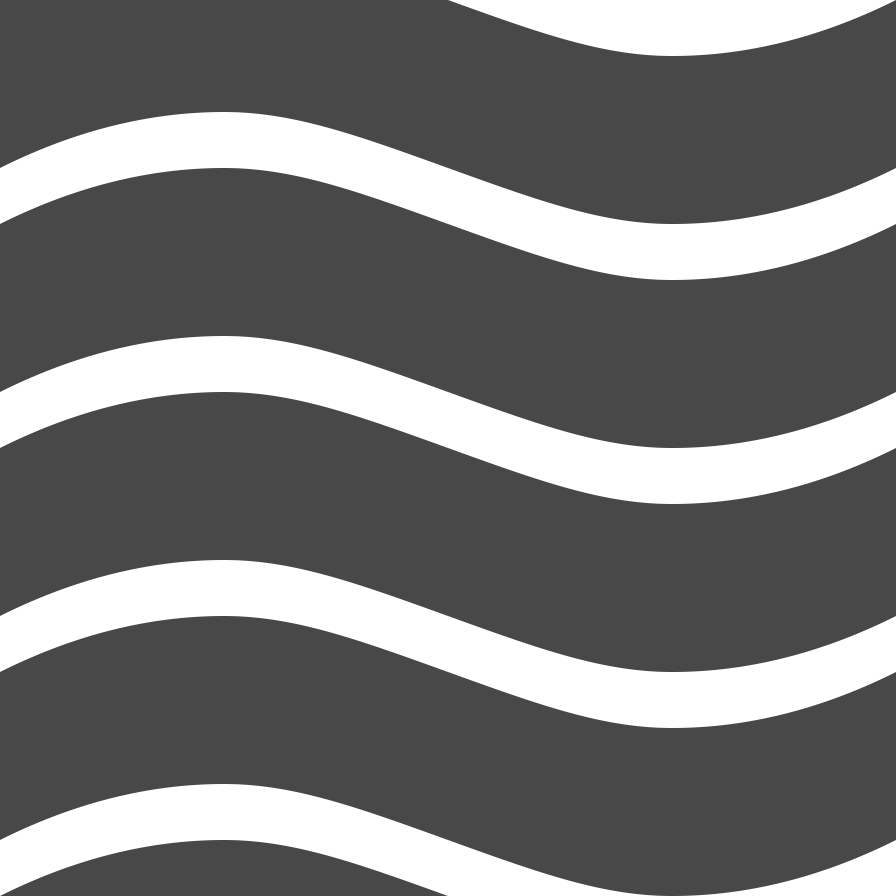
This pattern is drawn by a WebGL 2 fragment shader. Its source:

```glsl
#version 300 es
precision highp float;
// Draws four white wavy stripes on dark grey, one full wave across.

uniform vec2 u_resolution;
out vec4 fragColor;

const float TAU = 6.2831853;
const float WAVES_ACROSS = 1.0;
const float STRIPES_DOWN = 4.0;
const float STRIPE_WIDTH = 0.0625;
const float WAVE_HEIGHT = 0.0625;
const vec3 DARK_GREY = vec3(0.282);
const vec3 WHITE = vec3(1.0);

// Rounded climb from trough (-1) to crest (1), t from 0 to 1.
float climb(float t) {
    float s = 2.0 * t - 1.0;
    return s * (2.0 - abs(s));
}

// Straighter descent from crest to trough, t from 0 to 1.
float descent(float t) {
    float angle = 0.5 * TAU * t;
    return 0.98 * cos(angle) + 0.02 * cos(3.0 * angle);
}

// Periodic wave crossing zero upward at x = 0, with its crest at x = 0.25.
float wave(float x) {
    float halfCycle = 2.0 * fract(x + 0.25);
    return halfCycle < 1.0 ? climb(halfCycle) : descent(halfCycle - 1.0);
}

// Signed vertical distance to the nearest stripe, negative inside.
float stripeDistance(float height, float spacing, float width) {
    float offset = height - 0.5 * width;
    float nearest = spacing * (fract(offset / spacing + 0.5) - 0.5);
    return abs(nearest) - 0.5 * width;
}

void main() {
    vec2 uv = gl_FragCoord.xy / u_resolution;
    float pixel = 1.0 / u_resolution.y;

    // Bend the stripes along the wave.
    float height = uv.y - WAVE_HEIGHT * wave(uv.x * WAVES_ACROSS);
    float dist = stripeDistance(height, 1.0 / STRIPES_DOWN, STRIPE_WIDTH);

    // Blend across about one pixel at the edges.
    float coverage = clamp(0.5 - dist / pixel, 0.0, 1.0);
    fragColor = vec4(mix(DARK_GREY, WHITE, coverage), 1.0);
}
```
